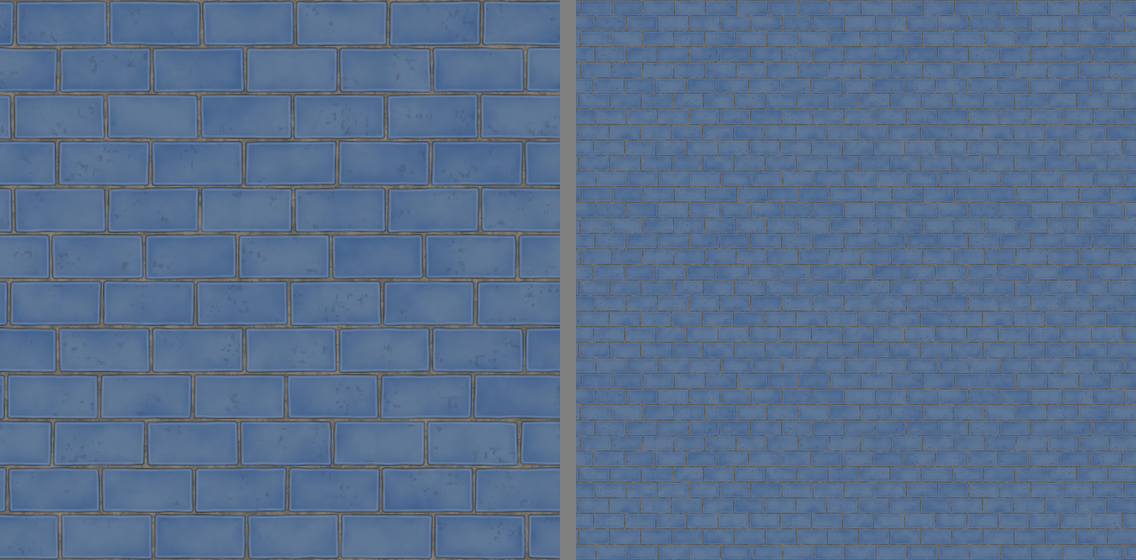
Left, the tile; right, the same tile 3 across and 3 down.
Write a Shadertoy shader that draws this texture.

```glsl
const vec2 GRID = vec2(6.0, 12.0);          // tiles across and down
const vec2 HALF_TILE = vec2(0.962, 0.462);  // in row heights, joint excluded
const float CORNER = 0.05;

const vec3 GLAZE = vec3(0.373, 0.468, 0.588);
const vec3 GLAZE_DEEP = vec3(0.262, 0.385, 0.560);
const vec3 RIM = vec3(0.440, 0.530, 0.650);
const vec3 SMUDGE = vec3(0.245, 0.315, 0.420);
const vec3 GROUT_DARK = vec3(0.410, 0.400, 0.375);
const vec3 GROUT_LIGHT = vec3(0.530, 0.500, 0.465);
const vec3 CREVICE = vec3(0.240, 0.245, 0.250);

float hash(vec2 p) {
    return fract(sin(dot(p, vec2(127.1, 311.7))) * 43758.5453);
}

// Value noise that wraps after a whole number of lattice cells
float noise(vec2 p, vec2 period) {
    vec2 i = floor(p);
    vec2 f = fract(p);
    f = f * f * (3.0 - 2.0 * f);
    vec2 a = mod(i, period);
    vec2 b = mod(i + 1.0, period);
    return mix(mix(hash(a), hash(vec2(b.x, a.y)), f.x),
               mix(hash(vec2(a.x, b.y)), hash(b), f.x), f.y);
}

float fbm(vec2 p, vec2 period) {
    float sum = 0.0;
    float gain = 0.5;
    for (int i = 0; i < 4; i++) {
        sum += gain * noise(p, period);
        p *= 2.0;
        period *= 2.0;
        gain *= 0.5;
    }
    return sum / 0.9375;
}

float roundedBox(vec2 p, vec2 halfSize, float radius) {
    vec2 d = abs(p) - halfSize + radius;
    return length(max(d, 0.0)) + min(max(d.x, d.y), 0.0) - radius;
}

// Soft line of given half width around the zero of d
float band(float d, float width, float pixel) {
    float w = max(width, pixel * 0.6);
    return exp(-d * d / (w * w)) * width / w;
}

// Running bond shift of a row, in tile widths, with uneven laying
float rowShift(float row) {
    float stagger = mod(row, 2.0) < 0.5 ? 0.59 : 0.10;
    return stagger + 0.13 * (hash(vec2(row, 4.7)) - 0.5);
}

vec3 groutColor(vec2 uv) {
    float grain = fbm(uv * 96.0, vec2(96.0));
    float stain = noise(uv * 20.0, vec2(20.0));
    vec3 color = mix(GROUT_DARK, GROUT_LIGHT, smoothstep(0.25, 0.75, 0.7 * grain + 0.3 * stain));
    float pits = smoothstep(0.66, 0.85, noise(uv * 260.0, vec2(260.0)));
    return mix(color, CREVICE, 0.3 * pits);
}

vec3 glazeColor(vec2 p, float depth, vec2 id, float pixel) {
    vec2 wrap = vec2(512.0);
    vec2 q = p + 8.0 + 40.0 * vec2(hash(id + 0.3), hash(id + 7.9));
    float cloud = fbm(q * 1.5, wrap);

    // Glaze pools along the edges, more on one side than the other
    vec2 lean = vec2(hash(id + 2.1), hash(id + 5.6)) - 0.5;
    float pool = exp(-depth / (0.07 + 0.14 * cloud));
    float side = dot(p / HALF_TILE, lean) * 0.32;
    float tone = 0.75 * pool + side + 0.9 * (cloud - 0.5) + 0.24 * hash(id + 3.3);
    vec3 color = mix(GLAZE, GLAZE_DEEP, clamp(tone, 0.0, 1.0));
    color *= 0.985 + 0.03 * fbm(q * 9.0, wrap);

    // Worn smudges gathered in patches
    float patches = smoothstep(0.52, 0.80, noise(q * 2.3 + 30.0, wrap));
    float flecks = smoothstep(0.56, 0.74, fbm(q * vec2(13.0, 10.0), wrap));
    color = mix(color, SMUDGE, 0.40 * patches * flecks);

    // Thin glaze on the raised rim
    float rim = band(depth - 0.035, 0.020, pixel);
    return mix(color, RIM, rim * (0.55 + 0.35 * noise(q * 5.0, wrap)));
}

void mainImage(out vec4 fragColor, in vec2 fragCoord) {
    vec2 uv = fragCoord / iResolution.xy;
    float pixel = GRID.y / iResolution.y;

    // Tile cell and local position in row heights
    vec2 cell = uv * GRID;
    float row = mod(floor(cell.y), GRID.y);
    cell.x -= rowShift(row);
    vec2 id = vec2(mod(floor(cell.x), GRID.x), row);
    vec2 p = (fract(cell) - 0.5) * vec2(2.0, 1.0);

    // Hand-cut outline: slight tilt, skew and wavering edges
    float tilt = 0.026 * (hash(id + 1.7) - 0.5);
    float skew = 0.050 * (hash(id + 9.2) - 0.5);
    vec2 cut = p + vec2(skew * p.y, tilt * p.x);
    float waver = noise(uv * 36.0, vec2(36.0)) - 0.5;
    float d = roundedBox(cut, HALF_TILE, CORNER) + 0.018 * waver;

    // Joint, tile and the dark crevice between them
    float tile = 1.0 - smoothstep(-0.7 * pixel, 0.7 * pixel, d);
    vec3 color = mix(groutColor(uv), glazeColor(p, max(-d, 0.0), id, pixel), tile);
    float dirt = 0.35 + 0.55 * noise(uv * 48.0, vec2(48.0));
    color = mix(color, CREVICE, dirt * band(d - 0.008, 0.014, pixel));

    fragColor = vec4(color, 1.0);
}
```
